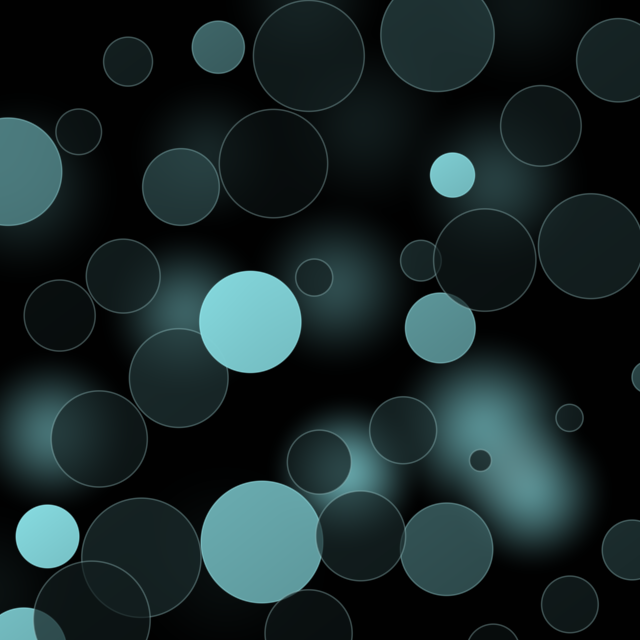
Write a WebGL 1 fragment shader that draws this background.

```glsl
precision highp float;

uniform vec2 u_resolution;

vec2 hash2(float n) {
    vec3 p = fract(vec3(n) * vec3(0.1031, 0.1030, 0.0973));
    p += dot(p, p.yzx + 33.33);
    return fract((p.xx + p.yz) * p.zy);
}

// Evenly spread but irregular points in the unit square
vec2 scatter(float index, vec2 start, float jitter) {
    vec2 point = fract(start + index * vec2(0.7549, 0.5698));
    return point * 1.04 - 0.02 + jitter * (hash2(index + 7.0) - 0.5);
}

// Soft out-of-focus lights, screened over each other
vec3 glows(vec2 uv, vec2 aspect, vec3 teal) {
    vec3 color = vec3(0.003, 0.005, 0.005);
    for (int k = 0; k < 14; k++) {
        float index = float(k);
        vec2 center = scatter(index, vec2(0.78, 0.38), 0.12) * aspect;
        float strength = fract(0.9 + index * 0.4142);
        float radius = 0.115 + 0.055 * hash2(index + 51.0).x;
        float falloff = 1.0 - smoothstep(0.0, radius, distance(uv, center));
        vec3 light = teal * falloff * (0.06 + 0.74 * strength * strength);
        color = 1.0 - (1.0 - color) * (1.0 - light);
    }
    return color;
}

void main() {
    vec2 aspect = vec2(u_resolution.x / u_resolution.y, 1.0);
    vec2 uv = gl_FragCoord.xy / u_resolution.y;
    float pixel = 1.0 / u_resolution.y;
    vec3 teal = vec3(0.51, 0.83, 0.85);
    vec3 color = glows(uv, aspect, teal);

    // Crisp discs: middle tones first, then bright ones, faint ones on top
    for (int k = 0; k < 37; k++) {
        float rank = mod(53.0 - float(k), 37.0);
        float index = mod(rank * 11.0, 37.0);
        vec2 center = scatter(index, vec2(0.11, 0.2), 0.07) * aspect;
        float radius = 0.016 + 0.08 * pow(fract(0.34 + rank * 0.4142), 0.8);
        vec2 offset = uv - center;
        float edge = length(offset) - radius;

        // A few ranks are bright, the rest fade slowly
        float tone = 0.07 + 0.26 * (1.0 - rank / 37.0);
        tone += 0.67 * exp(-rank * rank / 50.0);
        float shade = 1.0 + 0.05 * dot(offset, vec2(-0.6, 0.8)) / radius;
        float opacity = mix(0.68, 0.97, smoothstep(0.2, 0.8, tone));
        float fill = 1.0 - smoothstep(-pixel, pixel, edge);
        color = mix(color, teal * tone * shade, fill * opacity);

        // Hairline rim
        float rim = 1.0 - smoothstep(0.0, 0.0008 + pixel, abs(edge + 0.0007));
        color += vec3(0.22, 0.27, 0.27) * rim * (1.0 - 0.8 * tone);
    }

    gl_FragColor = vec4(min(color, 1.0), 1.0);
}
```
